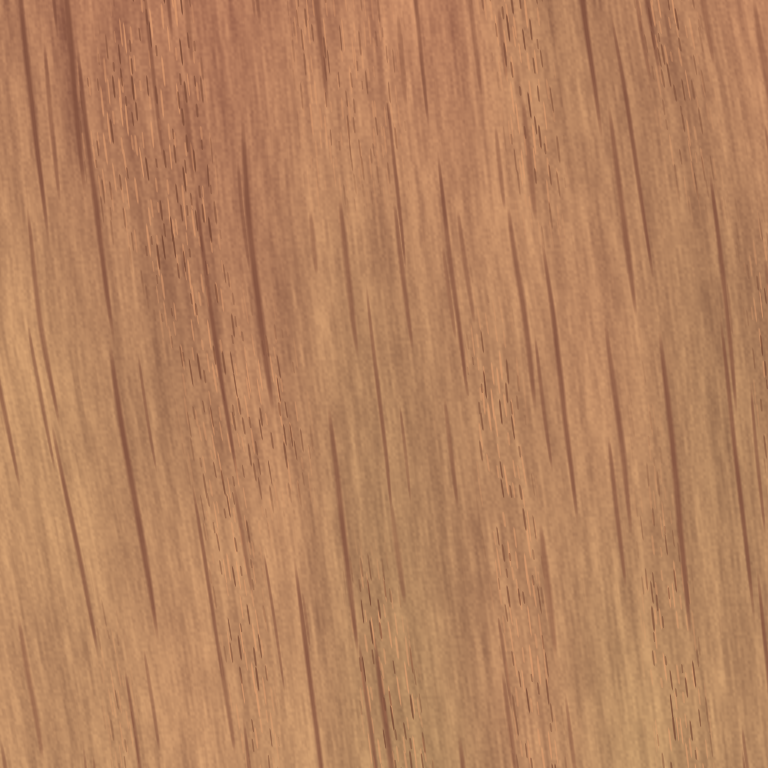
A Shadertoy shader for this texture:

```glsl
#define GRAIN_SLANT 0.12
#define GRAIN_BEND 0.055
#define RAY_WIDTH 0.0062
#define RAY_STRENGTH 0.8
#define FLECK_WIDTH 0.0019
#define FIBRE_CONTRAST 0.38
#define DARK_WOOD vec3(0.595, 0.415, 0.310)
#define LIGHT_WOOD vec3(0.835, 0.620, 0.445)
#define RAY_COLOR vec3(0.490, 0.305, 0.235)
#define PORE_COLOR vec3(0.430, 0.260, 0.190)
#define SPLINTER_COLOR vec3(0.900, 0.630, 0.440)

float hash(vec2 p) {
    vec3 q = fract(p.xyx * vec3(0.1031, 0.1030, 0.0973));
    q += dot(q, q.yzx + 33.33);
    return fract((q.x + q.y) * q.z);
}

float noise(vec2 p) {
    vec2 cell = floor(p), f = fract(p);
    f = f * f * (3.0 - 2.0 * f);
    return mix(mix(hash(cell), hash(cell + vec2(1, 0)), f.x),
               mix(hash(cell + vec2(0, 1)), hash(cell + vec2(1, 1)), f.x), f.y);
}

float fbm(vec2 p) {
    float sum = 0.0, amp = 0.55;
    for (int i = 0; i < 3; i++) {
        sum += amp * noise(p);
        p = p * 2.1 + 17.3;
        amp *= 0.5;
    }
    return sum;
}

// Tapered strokes along the grain, one candidate per jittered cell
float strokes(vec2 g, vec2 cells, float width, float density, float seed) {
    float cover = 0.0;
    vec2 u = g * cells;
    for (int i = -1; i <= 1; i++) {
        float column = floor(u.x) + float(i);
        float y = u.y + 7.0 * hash(vec2(column, seed));
        for (int j = -1; j <= 1; j++) {
            vec2 cell = vec2(column, floor(y) + float(j));
            vec2 id = cell + seed * 13.7;
            if (hash(id) > density) continue;
            vec2 jitter = vec2(hash(id + 31.1), hash(id + 57.7)) - 0.5;
            vec2 d = (vec2(u.x, y) - cell - 0.5 - jitter * vec2(0.85, 0.5)) / cells;
            float size = hash(id + 83.3);
            float along = d.y * cells.y / mix(0.22, 0.72, size);
            float taper = max(1.0 - along * along, 0.0);
            float across = abs(d.x + 0.03 * jitter.y * d.y);
            float w = width * mix(0.55, 1.0, hash(id + 9.4)) * sqrt(taper);
            float edge = 1.0 - smoothstep(0.15 * w, w + 0.0006, across);
            cover = max(cover, edge * smoothstep(0.0, 0.5, taper) * mix(0.55, 1.0, size));
        }
    }
    return cover;
}

void mainImage(out vec4 fragColor, in vec2 fragCoord) {
    vec2 p = fragCoord / iResolution.y;

    // Grain coordinates: x across the fibres, y along them
    vec2 g = p + 3.0;
    g.x += GRAIN_SLANT * p.y + GRAIN_BEND * noise(p * vec2(2.0, 1.6) + 4.0);
    g.x += 0.005 * noise(p * vec2(6.0, 7.0));

    // Broad shading, bands, fine fibres and surface grit
    float tone = 0.51;
    tone += 0.75 * (fbm(g * vec2(4.5, 2.3)) - 0.48);
    tone += 0.30 * (noise(g * vec2(34.0, 2.5)) - 0.5);
    tone += FIBRE_CONTRAST * (noise(g * vec2(120.0, 7.0)) - 0.5);
    tone += FIBRE_CONTRAST * (noise(g * vec2(260.0, 26.0) + 40.0) - 0.5);
    tone += 0.24 * (noise(g * vec2(300.0, 240.0)) - 0.5);
    vec3 color = mix(DARK_WOOD, LIGHT_WOOD, clamp(tone, -0.15, 1.1));

    // Redder toward the top, yellower toward the bottom
    float warmth = p.y - 0.5 + 0.9 * (noise(g * vec2(7.0, 2.0) + 70.0) - 0.5);
    color += warmth * vec3(0.022, -0.022, -0.002);

    // Rough strips of splinters and open pores
    float rough = smoothstep(0.53, 0.75, noise(g * vec2(11.0, 2.6) + 21.0));
    float splinters = strokes(g, vec2(105.0, 30.0), FLECK_WIDTH, 0.65, 5.0);
    float pores = strokes(g, vec2(85.0, 36.0), FLECK_WIDTH, 0.5, 8.0);
    color = mix(color, SPLINTER_COLOR, 0.65 * splinters * mix(0.06, 1.0, rough));
    color = mix(color, PORE_COLOR, 0.75 * pores * mix(0.05, 1.0, rough));

    // Long and short dark rays, slightly broken by the fibres
    float rays = strokes(g, vec2(14.0, 3.3), RAY_WIDTH, 0.85, 1.0);
    rays = max(rays, 0.8 * strokes(g, vec2(17.0, 6.0), 0.75 * RAY_WIDTH, 0.4, 2.0));
    rays *= 0.8 + 0.35 * noise(g * vec2(200.0, 22.0));
    color = mix(color, RAY_COLOR, RAY_STRENGTH * min(rays, 1.0));

    fragColor = vec4(color, 1.0);
}
```
